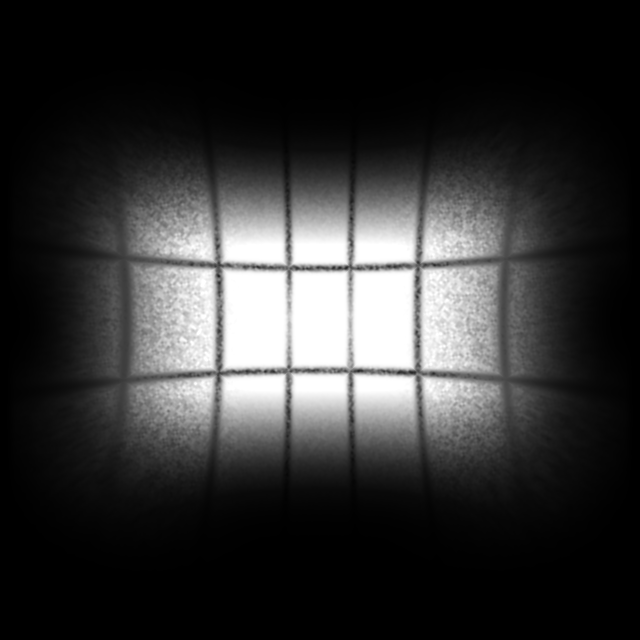
Give the GLSL for this background, as a WebGL 1 fragment shader.

```glsl
precision highp float;
// Overexposed light behind a bowed window grid, fading into grainy darkness.
uniform vec2 u_resolution;

float hash(vec2 p) {
  return fract(sin(dot(p, vec2(127.1, 311.7))) * 43758.5453);
}

float noise(vec2 p) {
  vec2 cell = floor(p), f = fract(p);
  f = f * f * (3.0 - 2.0 * f);
  return mix(mix(hash(cell), hash(cell + vec2(1.0, 0.0)), f.x),
             mix(hash(cell + vec2(0.0, 1.0)), hash(cell + 1.0), f.x), f.y);
}

// Soft dark bar: 1 on its axis, 0 far away
float bar(float distance, float width) {
  return exp(-distance * distance / (width * width));
}

void main() {
  vec2 p = gl_FragCoord.xy / u_resolution - 0.5;
  vec2 side = abs(p);
  float radius = length(p);

  // Pincushion bend of the grid coordinates
  vec2 bent = p / (1.0 + vec2(1.5, 2.1) * p.yx * p.yx);
  bent.x += 0.09 * bent.x * bent.x;
  bent.y -= 0.001;
  vec2 grid = abs(bent);

  // Fine grain on a tilted lattice, stretched into radial streaks far out
  vec2 tilted = mat2(0.8, 0.6, -0.6, 0.8) * p;
  float grain = mix(noise(tilted * 250.0), noise(p * 190.0 + 40.0), 0.4);
  vec2 polar = vec2(atan(p.y, side.x) + 10.0 * step(0.0, p.x), radius);
  float streaks = mix(noise(polar * vec2(75.0, 45.0)), noise(polar * vec2(50.0, 70.0)), 0.4);
  grain = mix(grain, streaks, 0.7 * smoothstep(0.27, 0.42, radius));

  // Grid columns, wider and fainter outward and washed out by the hot core
  float core = exp(-dot(p / vec2(0.1, 0.07), p / vec2(0.1, 0.07)));
  float width = 0.0055 + 0.06 * p.x * p.x;
  float bars = 0.0;
  for (int i = 0; i < 3; i++) {
    float t = float(i) + 0.5;
    float column = bar(grid.x - 0.0945 * t - 0.0037 * t * t * t, width * (1.0 - 0.3 * core));
    float fade = 1.0 - 0.25 * t * smoothstep(0.06, 0.22, side.y);
    bars = max(bars, column * fade * (1.0 - 0.75 * core));
  }

  // Two bright rows and two nearly lost in the dark
  for (int i = 0; i < 2; i++) {
    float t = float(i);
    float row = bar(grid.y - 0.08 - 0.185 * t, 0.0053 + 0.02 * p.x * p.x);
    bars = max(bars, row * (1.0 - 0.75 * t));
  }
  bars *= (0.35 + 0.6 * grain) * (1.0 - 0.4 * smoothstep(0.18, 0.32, side.x));

  // Wide horizontal falloff and steeper vertical falloff
  float across = exp(-pow(side.x / 0.3, 4.1));
  float height = abs(p.y / (1.0 + 0.9 * p.x * p.x) - 0.004);
  float upward = min(1.31 * exp(-pow(height / 0.174, 2.8)), 1.0);
  float light = across * upward;

  // Faint halo at the sides
  light += 0.04 * smoothstep(0.08, 0.3, side.x)
    * smoothstep(0.42, 0.2, side.y) * smoothstep(0.56, 0.42, length(p * vec2(1.0, 0.9)))
    * smoothstep(0.03, 0.16, length(vec2(side.x - 0.5, p.y)))
    * smoothstep(0.492, 0.475, side.x);

  float grit = 0.5 * smoothstep(0.1, 0.25, side.x) + 0.2 * smoothstep(0.1, 0.2, side.y);
  light *= 1.04 + grit * (grain - 0.5);
  gl_FragColor = vec4(vec3(min(light, 1.0) * (1.0 - bars)), 1.0);
}
```
